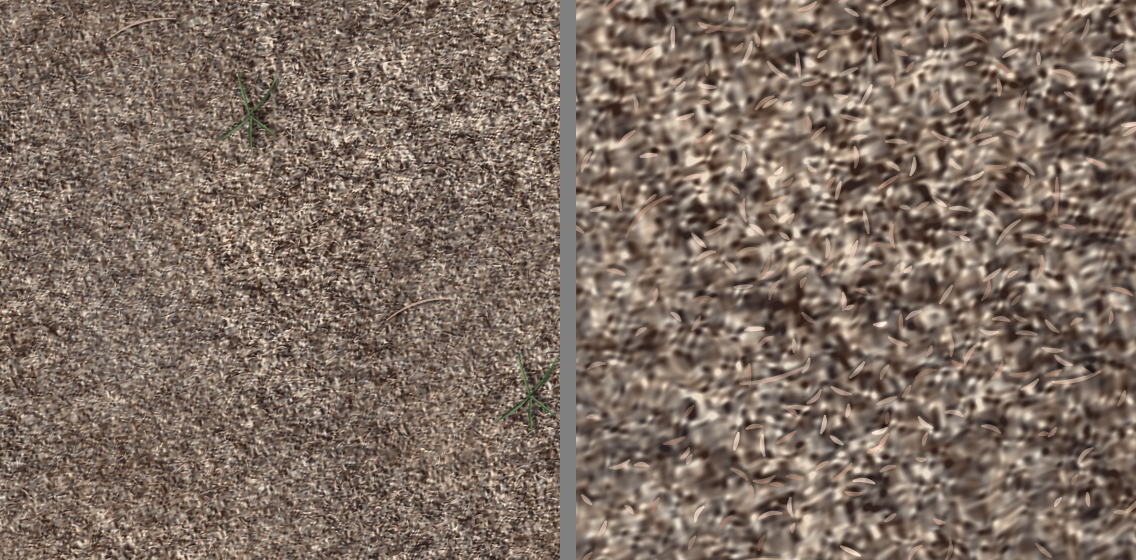
Left, the full canvas; right, a detail of the centre.
Reproduce this texture procedurally as a WebGL 1 fragment shader.

```glsl
precision highp float;
uniform vec2 u_resolution;

float hash(vec2 p) {
  return fract(sin(dot(p, vec2(127.1, 311.7))) * 43758.5453);
}

float noise(vec2 p) {
  vec2 i = floor(p), f = fract(p);
  f = f * f * (3.0 - 2.0 * f);
  return mix(mix(hash(i), hash(i + vec2(1.0, 0.0)), f.x),
             mix(hash(i + vec2(0.0, 1.0)), hash(i + vec2(1.0, 1.0)), f.x), f.y);
}

vec2 rotate(vec2 p, float angle) {
  float c = cos(angle), s = sin(angle);
  return vec2(c * p.x + s * p.y, c * p.y - s * p.x);
}

// Crumbly height, slightly stretched along the rising diagonal, finest grains strongest
float soilHeight(vec2 p) {
  vec2 q = rotate(p, 0.55) * vec2(0.8, 1.2);
  float height = 0.0, frequency = 36.0, weight = 0.3;
  for (int i = 0; i < 4; i++) {
    height += weight * (noise(q * frequency + 7.3 * float(i)) - 0.5);
    q = rotate(q, 1.0);
    frequency *= 1.9;
    weight *= 1.34;
  }
  return height;
}

// Patches of loose, chippy ground among smoother ground
float roughness(vec2 p) {
  float n = 0.65 * noise(p * 4.0 + 3.1) + 0.35 * noise(p * 11.0 + 8.7);
  return smoothstep(0.3, 0.7, n);
}

// Coverage of a bent, tapering fibre centred at the origin
float strand(vec2 p, float angle, float halfLength, float bend, float width, float blur) {
  vec2 q = rotate(p, angle);
  float t = clamp(q.x / halfLength, -1.0, 1.0);
  float d = length(vec2(q.x - t * halfLength, q.y - bend * halfLength * (t * t - 0.4)));
  float w = width * (1.0 - 0.5 * t * t);
  return 1.0 - smoothstep(w - blur, w + blur, d);
}

// Scattered fibres: x is coverage, y is tint, z is shadow
vec3 litter(vec2 p, float cells, float halfLength, float width, float density, float blur) {
  vec3 result = vec3(0.0);
  for (int j = -1; j <= 1; j++) {
    for (int i = -1; i <= 1; i++) {
      vec2 id = floor(p * cells) + vec2(float(i), float(j));
      vec2 centre = (id + vec2(hash(id + cells), hash(id + 17.3))) / cells;
      float present = step(hash(id + 41.9), density * (0.3 + roughness(centre)));
      float angle = 0.5 + 2.6 * (hash(id + 63.1) - 0.5);
      float size = halfLength * (0.35 + 0.65 * hash(id + 29.7));
      float bend = 0.5 * (hash(id + 83.5) - 0.5);
      float cover = present * strand(p - centre, angle, size, bend, width, blur);
      vec2 fallen = p - centre - vec2(0.001, 0.0026);
      float shade = present * strand(fallen, angle, size, bend, width, 0.0015);
      if (cover > result.x) result.xy = vec2(cover, hash(id + 97.2));
      result.z = max(result.z, shade);
    }
  }
  return result;
}

void main() {
  vec2 p = gl_FragCoord.xy / u_resolution;
  float blur = 0.7 / min(u_resolution.x, u_resolution.y);
  float rough = roughness(p);

  // Relief lit from the lower left, with dark pits between clumps
  vec2 warped = p + 0.005 * vec2(noise(p * 45.0), noise(p * 45.0 + 19.0));
  warped += 0.003 * vec2(noise(p * 115.0 + 27.0), noise(p * 115.0 + 61.0));
  float height = soilHeight(warped);
  float slope = height - soilHeight(warped - vec2(0.0032, 0.0024));
  float tone = (2.7 * height + 2.5 * slope) * mix(0.85, 1.15, rough);
  tone += 0.45 * (noise(p * 6.0 + 31.0) - 0.5) + 0.1 * rough;
  float pit = noise(rotate(warped, 0.5) * vec2(38.0, 66.0) + 5.0);
  tone -= 1.0 * smoothstep(0.62, 0.9, pit) * (0.4 + 0.6 * rough);
  tone = clamp(tone, -2.3, 2.4);

  // Brown ramp with faint warm and cool grains
  float level = 0.485 + 0.155 * tone + 0.012 * tone * tone;
  vec3 color = vec3(level, level - 0.065, 0.92 * level - 0.07);
  float warmth = noise(p * 130.0 + 53.0) + 0.4 * noise(p * 5.0 + 71.0) - 0.7;
  color += warmth * vec3(0.045, 0.0, -0.04);

  // Short chips, then longer straws
  for (int k = 0; k < 2; k++) {
    float large = float(k);
    vec3 bits = litter(p, mix(66.0, 17.0, large), mix(0.0068, 0.02, large),
                       mix(0.0014, 0.0013, large), mix(0.5, 0.22, large), blur);
    color *= 1.0 - 0.35 * bits.z;
    vec3 straw = mix(vec3(0.66, 0.5, 0.41), vec3(0.88, 0.79, 0.73), bits.y);
    color = mix(color, straw * (1.0 + 0.6 * height), 0.75 * bits.x);
  }

  // A curved twig and a seedling, repeated along the falling diagonal
  for (int k = 0; k < 2; k++) {
    vec2 q = p - float(k) * vec2(0.5, -0.5);
    vec2 twig = q - vec2(0.25, 0.955);
    color *= 1.0 - 0.35 * strand(twig + vec2(0.0, 0.004), 0.3, 0.064, -0.2, 0.002, 0.002);
    color = mix(color, vec3(0.82, 0.69, 0.61), 0.85 * strand(twig, 0.3, 0.064, -0.2, 0.0019, blur));

    vec2 root = q - vec2(0.447, 0.792);
    for (int j = 0; j < 5; j++) {
      float n = float(j);
      float angle = 0.95 + 1.2566 * n + 0.4 * sin(4.2 * n);
      float halfLength = 0.0435 - 0.004 * n;
      vec2 blade = root - halfLength * vec2(cos(angle), sin(angle));
      float bend = 0.14 * cos(2.0 * n);
      float shadow = strand(blade - vec2(0.007, 0.006), angle, halfLength, bend, 0.004, 0.003);
      color *= 1.0 - 0.4 * shadow;
      float sheen = smoothstep(-0.002, 0.002, rotate(blade, angle).y);
      vec3 green = mix(vec3(0.22, 0.33, 0.18), vec3(0.45, 0.56, 0.38), sheen);
      color = mix(color, green, 0.9 * strand(blade, angle, halfLength, bend, 0.0026, blur));
    }
  }

  gl_FragColor = vec4(clamp(color, 0.0, 1.0), 1.0);
}
```
